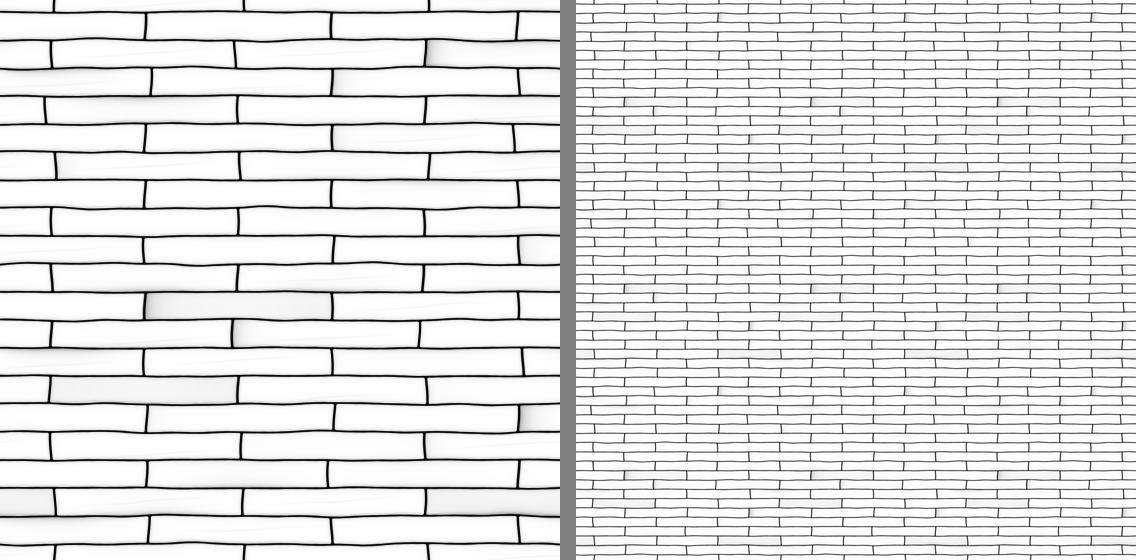
Left: one tile. Right: repeated 3 by 3.
A WebGL 2 fragment shader for this pattern:

```glsl
#version 300 es
precision highp float;

uniform vec2 u_resolution;
out vec4 fragColor;

const float TAU = 6.2831853;
const float ROWS = 20.0;
const float COLS = 3.0;
const float ROW_SHIFT = 0.57;       // height of the first bed line, in rows
const float JOINT_SHIFT = 0.777;    // joint position on even rows, in planks
const float WAVE = 0.034;           // bed line waviness, in rows
const float JITTER = 0.034;         // joint displacement, in planks
const float JOINT_BOW = 0.005;
const float LINE_CORE = 0.0003;     // half width of solid ink
const float LINE_SOFT = 0.0027;     // fade from ink to plank
const float JOINT_EXTRA = 0.0005;   // extra half width of the joints
const float CORNER = 0.0045;
const float HALO = 0.24;
const float HALO_REACH = 0.0026;
const float SMUDGE = 0.30;
const float WASH = 0.045;
const vec3 PLANK_COLOR = vec3(0.995);
const vec3 INK_COLOR = vec3(0.02);

// Integer hash of a wrapped cell, 0 to 1
float hash(float row, float col, uint salt) {
    uint r = uint(mod(row, ROWS));
    uint c = uint(mod(col, COLS));
    uint n = (r * 64u + c) * 64u + salt;
    n = n * 747796405u + 2891336453u;
    n = ((n >> ((n >> 28u) + 4u)) ^ n) * 277803737u;
    n = (n >> 22u) ^ n;
    return float(n & 65535u) / 65535.0;
}

// Height of a bed line, in rows; whole frequencies keep it periodic in x
float bedLine(float row, float x) {
    float bend = 0.0;
    float weight = 1.0;
    for (int k = 0; k < 4; k++) {
        float frequency = float(2 + 3 * k);
        float phase = TAU * hash(row, 0.0, uint(10 + k));
        bend += weight * sin(TAU * frequency * x + phase);
        weight *= 0.6;
    }
    return row + WAVE * mix(0.35, 1.0, hash(row, 0.0, 14u)) * bend;
}

// Place of a joint, in planks; cubing leaves most joints nearly regular
float jointLine(float row, float col, float height) {
    float offset = 2.0 * hash(row, col, 1u) - 1.0;
    float bow = sin(3.0 * height + TAU * hash(row, col, 2u));
    return col + JITTER * offset * offset * offset + JOINT_BOW * bow;
}

// Uneven pencil edge
float ragged(float x, float seed) {
    float phase = TAU * seed;
    return 0.5 * sin(TAU * 13.0 * x + phase)
         + 0.3 * sin(TAU * 29.0 * x + 2.0 * phase)
         + 0.2 * sin(TAU * 61.0 * x + 5.0 * phase);
}

void main() {
    vec2 uv = gl_FragCoord.xy / u_resolution;
    float pixel = 1.0 / min(u_resolution.x, u_resolution.y);

    // Row between two wavy bed lines
    float v = uv.y * ROWS - ROW_SHIFT;
    float row = floor(v);
    if (v < bedLine(row, uv.x)) row -= 1.0;
    else if (v > bedLine(row + 1.0, uv.x)) row += 1.0;
    float below = (v - bedLine(row, uv.x)) / ROWS;
    float above = (bedLine(row + 1.0, uv.x) - v) / ROWS;

    // Plank between two displaced joints, in running bond
    float u = uv.x * COLS - JOINT_SHIFT + 0.5 * mod(row, 2.0);
    float height = v - row;
    float col = floor(u);
    if (u < jointLine(row, col, height)) col -= 1.0;
    else if (u > jointLine(row, col + 1.0, height)) col += 1.0;
    float left = (u - jointLine(row, col, height)) / COLS;
    float right = (jointLine(row, col + 1.0, height) - u) / COLS;

    // Distance to the outline, with rounded corners
    vec2 inset = vec2(min(left, right) - JOINT_EXTRA, min(below, above));
    float edge = CORNER - length(max(CORNER - inset, 0.0));
    float pressure = 1.0 + 0.18 * ragged(uv.x, hash(row, col, 3u));
    float soft = max(LINE_SOFT, 1.4 * pixel);
    float ink = 1.0 - smoothstep(LINE_CORE, LINE_CORE + soft * pressure, edge);

    // Soft halo and a ragged rim along the lower edge
    float halo = HALO * exp(-max(min(inset.x, inset.y), 0.0) / HALO_REACH);
    float rimGap = below - 0.0042 - 0.0013 * ragged(uv.x, hash(row, col, 4u));
    float rim = 0.07 * hash(row, col, 5u) * exp(-pow(rimGap / 0.0013, 2.0));

    // Rare smudges growing from the end, bottom and top of a plank
    float along = left / max(left + right, 0.001);
    float patchShape = pow(sin(0.5 * TAU * clamp(along, 0.0, 1.0)), 2.0);
    float smudge = pow(hash(row, col, 6u), 9.0) * exp(-left / 0.016)
        + pow(hash(row, col, 7u), 8.0) * exp(-below / 0.007) * patchShape
        + pow(hash(row, col, 8u), 8.0) * exp(-above / 0.007) * patchShape;

    // Grey wash on a few planks and faint slanted hairlines
    float wash = WASH * smoothstep(0.78, 0.98, hash(row, col, 9u));
    wash *= 0.8 + 0.2 * cos(TAU * along);
    float slant = below - 0.008 - 0.02 * hash(row, col, 20u) - 0.06 * (left - 0.15);
    float hairline = 0.03 * step(0.55, hash(row, col, 21u)) * patchShape
        * (1.0 - smoothstep(0.0, 0.0012 + pixel, abs(slant)));

    float shade = clamp(halo + rim + SMUDGE * smudge + wash + hairline, 0.0, 1.0);
    vec3 color = mix(PLANK_COLOR, INK_COLOR, shade);
    color = mix(color, INK_COLOR, clamp(ink, 0.0, 1.0));
    fragColor = vec4(color, 1.0);
}
```
